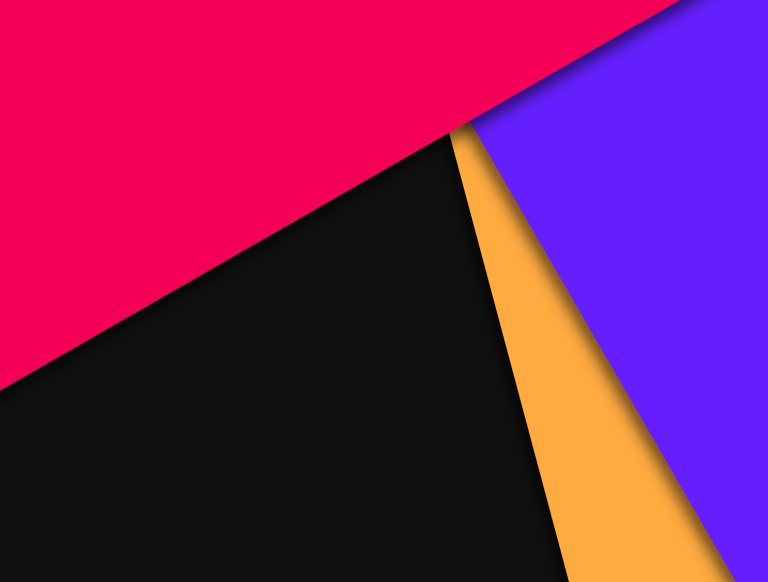
This background is drawn by a Shadertoy shader. Its source:

```glsl
// Flat paper sheets stacked on a dark base: orange, violet, then crimson on top.
// Each sheet is a half plane given by two points on its edge; its signed
// distance gives both the smooth edge and the soft shadow cast below it.

const vec3 BASE    = vec3(0.063, 0.063, 0.063);
const vec3 ORANGE  = vec3(1.000, 0.671, 0.251);
const vec3 VIOLET  = vec3(0.396, 0.122, 1.000);
const vec3 CRIMSON = vec3(0.961, 0.000, 0.341);

// Edge end points as fractions of the canvas; the sheet lies left of a -> b
const vec4 ORANGE_EDGE  = vec4(0.7409, 0.0000, 0.5846, 0.7723);
const vec4 VIOLET_EDGE  = vec4(0.9583, 0.0000, 0.6120, 0.7911);
const vec4 CRIMSON_EDGE = vec4(0.0000, 0.3288, 0.8854, 1.0000);

// Shadow strength at the edge, and reach in canvas heights
const float SHADOW_STRENGTH = 0.46;
const float SHADOW_REACH    = 0.021;

// Signed distance to the line a -> b, positive on its left
float leftOf(vec2 p, vec2 a, vec2 b) {
    vec2 along = normalize(b - a);
    return dot(p - a, vec2(-along.y, along.x));
}

// Darken what lies below with a soft shadow, then cover it with the sheet
vec3 laySheet(vec3 below, vec3 colour, float dist, float pixel) {
    float falloff = max(-dist, 0.0) / SHADOW_REACH;
    below *= 1.0 - SHADOW_STRENGTH * exp(-falloff * falloff);
    return mix(below, colour, smoothstep(-0.7 * pixel, 0.7 * pixel, dist));
}

void mainImage(out vec4 fragColor, in vec2 fragCoord) {
    float pixel = 1.0 / iResolution.y;
    vec2 p = fragCoord * pixel;
    vec2 size = vec2(iResolution.x * pixel, 1.0);

    // Distances: the two lower sheets lie right of their edges
    float orange  = -leftOf(p, ORANGE_EDGE.xy * size, ORANGE_EDGE.zw * size);
    float violet  = -leftOf(p, VIOLET_EDGE.xy * size, VIOLET_EDGE.zw * size);
    float crimson =  leftOf(p, CRIMSON_EDGE.xy * size, CRIMSON_EDGE.zw * size);

    // Stack from bottom to top
    vec3 colour = BASE;
    colour = laySheet(colour, ORANGE, orange, pixel);
    colour = laySheet(colour, VIOLET, violet, pixel);
    colour = laySheet(colour, CRIMSON, crimson, pixel);

    fragColor = vec4(colour, 1.0);
}
```
